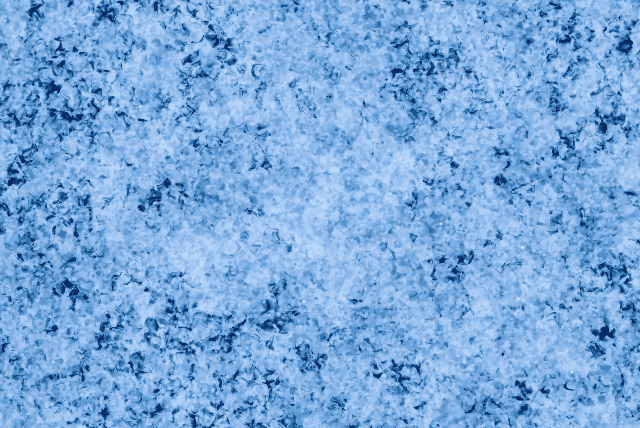
This texture is drawn by a WebGL 2 fragment shader. Its source:

```glsl
#version 300 es
precision highp float;
// Frosty blue snow crust: soft pale flakes broken by clustered, ragged dark pits.

uniform vec2 u_resolution;
out vec4 fragColor;

const int STOPS = 7;
const vec3 SHADES[STOPS] = vec3[](
    vec3(0.02, 0.16, 0.38), vec3(0.12, 0.38, 0.62), vec3(0.27, 0.52, 0.75),
    vec3(0.41, 0.63, 0.85), vec3(0.53, 0.71, 0.91), vec3(0.64, 0.78, 0.95),
    vec3(0.73, 0.85, 0.98));
const float LEVELS[STOPS] = float[](-2.6, -1.75, -1.13, -0.48, 0.23, 1.13, 2.3);

const float SNOW_LEVEL = 0.38;     // tone of unbroken snow
const float SNOW_CONTRAST = 0.68;
const float PIT_THRESHOLD = 0.3;   // higher gives fewer pits
const float PIT_DEPTH = 1.35;
const float RAGGEDNESS = 0.008;    // warp of the pit outlines
const float VIGNETTE = 0.8;
const float FLAKE_SHARPNESS = 14.0;
const float GLINT_GRID = 11.0;
const float GLINT_CHANCE = 0.03;
const float GLINT_RADIUS = 0.0028;
const vec3 GLINT_COLOR = vec3(0.93, 0.96, 0.95);

// Three random values in 0..1 for a lattice cell
vec3 hash3(vec2 cell, float seed) {
    uvec3 v = uvec3(ivec3(vec3(cell, seed))) * 1664525u + 1013904223u;
    v.x += v.y * v.z; v.y += v.z * v.x; v.z += v.x * v.y;
    v ^= v >> 16u;
    v.x += v.y * v.z; v.y += v.z * v.x; v.z += v.x * v.y;
    return vec3(v >> 8u) / 16777216.0;
}

vec2 turn(vec2 p, float angle) {
    float c = cos(angle), s = sin(angle);
    return mat2(c, s, -s, c) * p;
}

// Smooth value noise with zero mean and unit deviation
float cloud(vec2 p, float frequency, float seed) {
    p = turn(p, seed * 1.7) * frequency;
    vec2 cell = floor(p), f = fract(p);
    f = f * f * (3.0 - 2.0 * f);
    float low = mix(hash3(cell, seed).x, hash3(cell + vec2(1, 0), seed).x, f.x);
    float high = mix(hash3(cell + vec2(0, 1), seed).x, hash3(cell + vec2(1, 1), seed).x, f.x);
    return (mix(low, high, f.y) - 0.5) * 4.66;
}

// Angular grains with softly blended borders, about unit deviation
float flakes(vec2 p, float frequency, float seed) {
    p = turn(p, seed * 1.7) * frequency;
    vec2 cell = floor(p), f = fract(p);
    float sum = 0.0, total = 0.0;
    for (int y = -1; y <= 1; y++) {
        for (int x = -1; x <= 1; x++) {
            vec2 offset = vec2(x, y);
            vec3 grain = hash3(cell + offset, seed);
            vec2 d = offset + grain.xy - f;
            float weight = exp(-FLAKE_SHARPNESS * dot(d, d));
            sum += weight * grain.z;
            total += weight;
        }
    }
    return (sum / max(total, 1e-9) - 0.5) * 3.9;
}

float snowRelief(vec2 p) {
    return 0.30 * cloud(p, 7.0, 1.0) + 0.42 * cloud(p, 20.0, 2.0)
         + 0.58 * flakes(p, 62.0, 3.0) + 0.60 * flakes(p, 135.0, 4.0);
}

float pitField(vec2 p) {
    vec2 warp = vec2(cloud(p, 60.0, 11.0), cloud(p, 60.0, 12.0));
    vec2 q = p + RAGGEDNESS * 0.5 * warp;
    return 0.25 * cloud(p, 3.2, 5.0) + 0.30 * cloud(p, 8.0, 6.0)
         + 0.34 * cloud(q, 24.0, 7.0) + 0.48 * cloud(q, 52.0, 8.0)
         + 0.56 * flakes(q, 90.0, 9.0) + 0.42 * flakes(q, 165.0, 10.0);
}

vec3 shade(float tone) {
    vec3 color = SHADES[0];
    for (int i = 1; i < STOPS; i++) {
        float t = (tone - LEVELS[i - 1]) / (LEVELS[i] - LEVELS[i - 1]);
        color = mix(color, SHADES[i], clamp(t, 0.0, 1.0));
    }
    return color;
}

// Rare bright ice crystals
float glint(vec2 p, float pixel) {
    vec2 cell = floor(p * GLINT_GRID);
    vec3 place = hash3(cell, 21.0);
    vec2 center = (cell + 0.15 + 0.7 * place.xy) / GLINT_GRID;
    float dist = length(p - center) - GLINT_RADIUS;
    return step(place.z, GLINT_CHANCE) * (1.0 - smoothstep(-pixel, pixel, dist));
}

void main() {
    vec2 p = gl_FragCoord.xy / u_resolution.y;
    vec2 fromCenter = gl_FragCoord.xy / u_resolution - 0.5;

    // Snow surface with pits cut into it
    float pit = max(pitField(p) - PIT_THRESHOLD, 0.0);
    float tone = SNOW_LEVEL + SNOW_CONTRAST * snowRelief(p) - PIT_DEPTH * pit;
    tone -= VIGNETTE * (dot(fromCenter, fromCenter) - 1.0 / 6.0);

    vec3 color = mix(shade(tone), GLINT_COLOR, glint(p, 1.0 / u_resolution.y));
    fragColor = vec4(color, 1.0);
}
```
